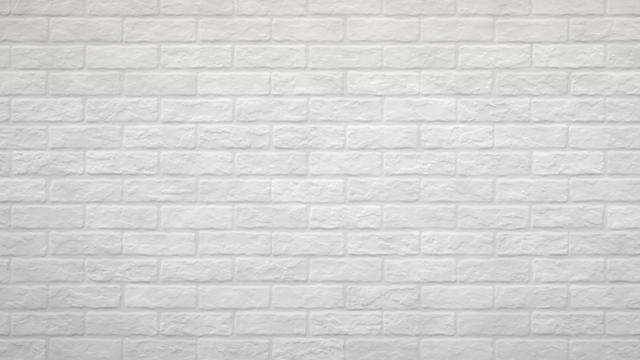
Reproduce this texture procedurally as a Shadertoy shader.

```glsl
const vec2 PITCH = vec2(0.2065, 0.0741);      // brick spacing, in canvas heights
const vec2 HALF_BRICK = vec2(0.0990, 0.0312); // half size of a brick face
const vec2 TO_LIGHT = vec2(-0.3, 0.95);
const vec3 COOL_WHITE = vec3(0.998, 1.0, 1.002);
const vec3 WARM_WHITE = vec3(1.004, 1.0, 0.988);

float hash(vec2 p) {
    vec3 q = fract(p.xyx * vec3(0.1031, 0.1030, 0.0973));
    q += dot(q, q.yzx + 33.33);
    return fract((q.x + q.y) * q.z);
}

float cornerRamp(vec2 corner, vec2 offset) {
    float angle = 6.2832 * hash(corner + 71.0);
    return dot(vec2(cos(angle), sin(angle)), offset);
}

float gradientNoise(vec2 p) {
    vec2 i = floor(p), f = fract(p);
    vec2 u = f * f * f * (f * (f * 6.0 - 15.0) + 10.0);
    vec2 e = vec2(1.0, 0.0);
    float low = mix(cornerRamp(i, f), cornerRamp(i + e, f - e), u.x);
    float high = mix(cornerRamp(i + e.yx, f - e.yx), cornerRamp(i + 1.0, f - 1.0), u.x);
    return mix(low, high, u.y);
}

float fbm(vec2 p) {
    float sum = 0.0, weight = 0.6;
    for (int k = 0; k < 3; k++) {
        sum += weight * gradientNoise(p);
        p = p * 2.1 + 17.3;
        weight *= 0.5;
    }
    return sum;
}

float roundedBox(vec2 p, vec2 halfSize, float radius) {
    vec2 q = abs(p) - halfSize + radius;
    return length(max(q, 0.0)) + min(max(q.x, q.y), 0.0) - radius;
}

// Running bond: alternate courses shift by half a brick
vec2 brickGrid(vec2 p) {
    vec2 g = p / PITCH + vec2(0.0, 0.125);
    g.x += mix(0.35, 0.854, mod(floor(g.y), 2.0));
    return g;
}

// Signed distance to a slightly displaced, ragged brick outline
float brickDistance(vec2 p, vec2 grid) {
    vec2 id = floor(grid);
    vec2 local = (fract(grid) - 0.5) * PITCH;
    vec2 jitter = vec2(hash(id + 3.1), hash(id + 8.7)) - 0.5;
    local -= jitter * vec2(0.005, 0.003);
    local.y += local.x * (hash(id + 5.3) - 0.5) * 0.02;
    float ragged = 0.007 * fbm(p * 30.0);
    return roundedBox(local, HALF_BRICK, 0.008) + ragged;
}

// Chipped ledges, dents and grain under the paint
float chippedRelief(vec2 p, float amount) {
    vec2 warped = p + 0.012 * vec2(fbm(p * 16.0), fbm(p * 16.0 + 31.0));
    float broad = fbm(warped * vec2(16.0, 28.0));
    float fine = fbm(warped * vec2(40.0, 56.0) + 9.0);
    float ledge = smoothstep(-0.04, 0.10, broad + 0.3 * fine);
    return amount * (0.5 * ledge + 0.7 * broad + 0.8 * fine);
}

float wallHeight(vec2 p) {
    vec2 grid = brickGrid(p);
    float face = 1.0 - smoothstep(-0.005, 0.004, brickDistance(p, grid));
    float wear = hash(floor(grid) + 21.0);
    float amount = mix(0.45, 1.0, wear) * mix(1.0, 0.6, smoothstep(0.65, 1.0, p.y));
    return face * (0.8 + chippedRelief(p, amount)) + 0.2 * fbm(p * 40.0);
}

float roomLight(vec2 uv) {
    vec2 q = uv - vec2(0.55, 0.62);
    return 0.889 - dot(q * q, vec2(0.27, 0.26));
}

void mainImage(out vec4 fragColor, in vec2 fragCoord) {
    vec2 uv = fragCoord / iResolution.xy;
    vec2 p = fragCoord / iResolution.y;
    vec2 grid = brickGrid(p);

    // Slope toward the light gives bright upper edges and shaded lower ones
    float slope = wallHeight(p) - wallHeight(p + TO_LIGHT * 0.0045);
    float relief = clamp(0.125 * slope, -0.13, 0.055);

    // Paint tone: recessed joints, brick variation, soft mottling
    float joint = smoothstep(-0.004, 0.004, brickDistance(p, grid));
    float tone = roomLight(uv) + relief - 0.026 * joint;
    tone += 0.028 * (hash(floor(grid) + 40.0) - 0.5) * (1.0 - joint);
    tone += 0.06 * fbm(p * vec2(9.0, 16.0));

    vec3 tint = mix(COOL_WHITE, WARM_WHITE, smoothstep(0.6, 1.0, uv.y));
    fragColor = vec4(clamp(tone * tint, 0.0, 1.0), 1.0);
}
```
